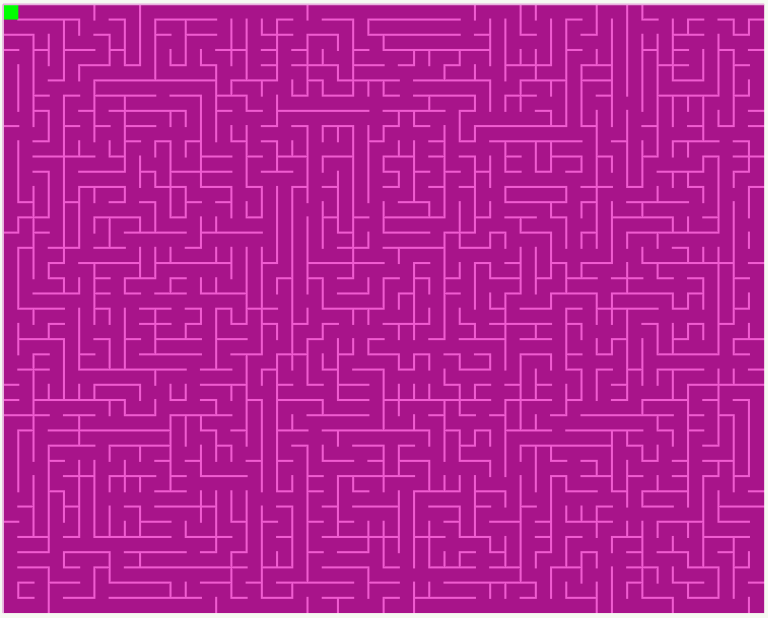
This pattern is drawn by a Shadertoy shader. Its source:

```glsl
// A dense rectangular maze of thin pink walls on magenta, with a green start cell.
// Every inner grid post throws one wall to a neighbour; strips of posts that
// share a heading make the longer straight runs.

const vec2  GRID = vec2(50.0, 40.0);          // cells across and up
const vec2  MAZE_LOW = vec2(0.0040, 0.0080);  // maze corners, in canvas fractions
const vec2  MAZE_HIGH = vec2(0.9950, 0.9930);
const float HALF_WALL = 0.067;                // in cells
const float HALF_BORDER = 0.06;
const float RUN_LENGTH = 4.0;                 // posts per straight strip
const float RUN_SHARE = 0.24;                 // share of strips that are straight

const vec3 FLOOR_COLOR  = vec3(0.66, 0.08, 0.54);
const vec3 WALL_COLOR   = vec3(0.94, 0.36, 0.82);
const vec3 BORDER_COLOR = vec3(0.91, 0.70, 0.87);
const vec3 MARGIN_COLOR = vec3(0.96, 0.98, 0.95);
const vec3 START_COLOR  = vec3(0.0, 1.0, 0.0);

const vec2 RIGHT = vec2(1.0, 0.0);
const vec2 UP = vec2(0.0, 1.0);

float hash(vec2 p) {
    vec3 q = fract(p.xyx * vec3(0.1031, 0.1030, 0.0973));
    q += dot(q, q.yzx + 33.33);
    return fract((q.x + q.y) * q.z);
}

// Unit vector for a number of quarter turns
vec2 quarterTurn(float turns) {
    float angle = turns * 1.570796;
    return round(vec2(cos(angle), sin(angle)));
}

// Random value shared by a strip of posts along one line
float stripValue(float line, float along, float seed) {
    float shift = RUN_LENGTH * hash(vec2(line, seed));
    return hash(vec2(line + seed, floor((along + shift) / RUN_LENGTH) + 2.0 * seed));
}

vec2 firstHeading(vec2 post) {
    float column = stripValue(post.x, post.y, 71.0);
    float row = stripValue(post.y, post.x, 137.0);
    if (column < RUN_SHARE) return column < 0.5 * RUN_SHARE ? UP : -UP;
    if (row < RUN_SHARE) return row < 0.5 * RUN_SHARE ? RIGHT : -RIGHT;
    return quarterTurn(floor(4.0 * hash(post + 19.0)));
}

// Odd posts turn aside where the neighbour already points back at them
vec2 heading(vec2 post) {
    if (any(lessThan(post, vec2(0.5))) || any(greaterThan(post, GRID - 0.5))) return vec2(0.0);
    vec2 dir = firstHeading(post);
    bool odd = mod(post.x + post.y, 2.0) > 0.5;
    if (odd && firstHeading(post + dir) == -dir) dir = vec2(-dir.y, dir.x);
    return dir;
}

bool thrownWall(vec2 post, vec2 axis) {
    return heading(post) == axis || heading(post + axis) == -axis;
}

// A thrown wall stays unless it would seal the cell below it
bool hasWall(vec2 post, vec2 axis) {
    if (!thrownWall(post, axis)) return false;
    vec2 below = post - UP;
    return axis.x < 0.5 || !(thrownWall(below, RIGHT) && thrownWall(below, UP)
                             && thrownWall(below + RIGHT, UP));
}

// Smooth coverage of a box, about one pixel of softening per axis
float boxCover(vec2 p, vec2 center, vec2 halfSize, vec2 pixel) {
    vec2 cover = clamp(0.5 - (abs(p - center) - halfSize) / pixel, 0.0, 1.0);
    return cover.x * cover.y;
}

void mainImage(out vec4 fragColor, in vec2 fragCoord) {
    vec2 cellsPerCanvas = GRID / (MAZE_HIGH - MAZE_LOW);
    vec2 pixel = cellsPerCanvas / iResolution.xy;
    vec2 p = (fragCoord / iResolution.xy - MAZE_LOW) * cellsPerCanvas;

    // Walls meeting at the nearest post
    vec2 post = round(p);
    float wall = 0.0;
    for (int i = 0; i < 4; i++) {
        vec2 dir = quarterTurn(float(i));
        if (hasWall(min(post, post + dir), abs(dir))) {
            vec2 halfSize = 0.5 * abs(dir) + HALF_WALL;
            wall = max(wall, boxCover(p, post + 0.5 * dir, halfSize, pixel));
        }
    }
    vec3 color = mix(FLOOR_COLOR, WALL_COLOR, wall);

    // Start cell, then the surrounding margin
    vec2 startCell = vec2(0.5, GRID.y - 0.5);
    color = mix(color, START_COLOR, boxCover(p, startCell, vec2(0.5), pixel));
    color = mix(MARGIN_COLOR, color, boxCover(p, 0.5 * GRID, 0.5 * GRID, pixel));

    // Pale border along the left and the top
    float left = boxCover(p, vec2(0.0, 0.5 * GRID.y), vec2(HALF_BORDER, 0.5 * GRID.y), pixel);
    float top = boxCover(p, vec2(0.5 * GRID.x, GRID.y), vec2(0.5 * GRID.x, HALF_BORDER), pixel);
    color = mix(color, BORDER_COLOR, max(left, top));

    fragColor = vec4(color, 1.0);
}
```
